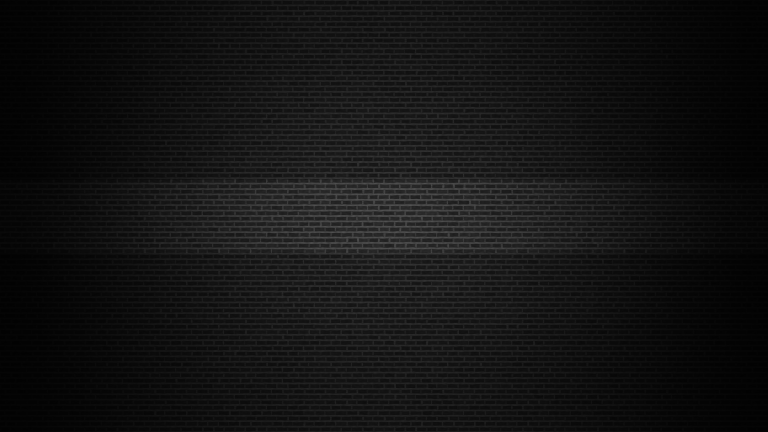
Write a Shadertoy shader that draws this pattern.

```glsl
// Dark brick wall with pale mortar, a brighter horizontal band and soft dark edges.

const float TAU = 6.2831853;
const vec2 BRICKS = vec2(72.0, 80.0);     // whole bricks across, courses down
const vec2 BAND = vec2(0.414, 0.584);     // lower and upper edge of the lit band
const vec3 TINT = vec3(1.0);

float hash(vec2 p) {
    vec3 q = fract(vec3(p.xyx) * 0.1031);
    q += dot(q, q.yzx + 33.33);
    return fract((q.x + q.y) * q.z);
}

// Dot product of a wrapped lattice gradient with the offset from its corner
float corner(vec2 cell, vec2 offset, vec2 period) {
    float angle = TAU * hash(mod(cell, period));
    return dot(vec2(cos(angle), sin(angle)), offset);
}

// Gradient noise that repeats after a whole period
float gradientNoise(vec2 p, vec2 period) {
    vec2 i = floor(p), f = fract(p);
    vec2 u = f * f * f * (f * (f * 6.0 - 15.0) + 10.0);
    vec2 e = vec2(1.0, 0.0);
    float low = mix(corner(i, f, period), corner(i + e.xy, f - e.xy, period), u.x);
    float high = mix(corner(i + e.yx, f - e.yx, period), corner(i + e.xx, f - e.xx, period), u.x);
    return mix(low, high, u.y);
}

// Smoothed coverage of a line from the distance to its centre
float line(float dist, float halfWidth, float pixel) {
    return clamp((halfWidth - dist) / pixel + 0.5, 0.0, 1.0);
}

// Mortar coverage in x and brick tone in y; lengths are in course heights
vec2 brickwork(vec2 uv, vec2 count, float brickLength, float pixel) {
    vec2 p = uv * count;
    float wobble = gradientNoise(p * vec2(2.0, 1.0), count * vec2(2.0, 1.0));
    float course = floor(p.y);
    p.x += 0.5 * mod(course, 2.0);

    // Bed joints between courses
    float bedDist = abs(fract(p.y + 0.5) - 0.5);
    float bed = line(bedDist, 0.16 + 0.06 * wobble, pixel);

    // Upright joints, each with its own place, width and strength
    float joint = floor(p.x + 0.5);
    float seed = hash(vec2(mod(joint, count.x), course) + 7.0);
    float shift = 0.14 * (seed - 0.5) + 0.05 * wobble;
    float headDist = abs(p.x - joint - shift) * brickLength;
    float head = line(headDist, mix(0.10, 0.20, seed), pixel) * mix(0.35, 0.85, fract(seed * 7.3));

    float tone = hash(vec2(mod(floor(p.x), count.x), course) + 31.0);
    return vec2(max(bed, head), tone);
}

// Wide glow, fading to the canvas edges, with a crisp band across the middle
float lighting(vec2 uv, vec2 band, float pixel) {
    vec2 glow = 0.5 - 0.5 * cos(TAU * uv);
    float inside = line(abs(uv.y - 0.5 * (band.x + band.y)), 0.5 * (band.y - band.x), pixel);
    float wall = 0.125 * pow(glow.x, 0.8) * mix(0.6, 1.0, glow.y);
    return 0.012 + wall + inside * (0.012 + 0.052 * glow.x);
}

void mainImage(out vec4 fragColor, in vec2 fragCoord) {
    vec2 uv = fragCoord / iResolution.xy;
    float pixel = 1.0 / iResolution.y;
    float brickLength = iResolution.x / iResolution.y * BRICKS.y / BRICKS.x;

    vec2 wall = brickwork(uv, BRICKS, brickLength, pixel * BRICKS.y);
    float light = lighting(uv, BAND, pixel);

    // Fine grit and broad soot
    float grit = gradientNoise(uv * BRICKS * 3.0, BRICKS * 3.0);
    float soot = gradientNoise(uv * vec2(16.0, 9.0), vec2(16.0, 9.0));
    float brick = mix(0.66, 0.82, wall.y) + 0.15 * grit;
    float mortar = 1.48 + 0.3 * grit;
    float shade = light * mix(brick, mortar, wall.x) * (1.0 + 0.04 * soot);

    fragColor = vec4(shade * TINT, 1.0);
}
```
